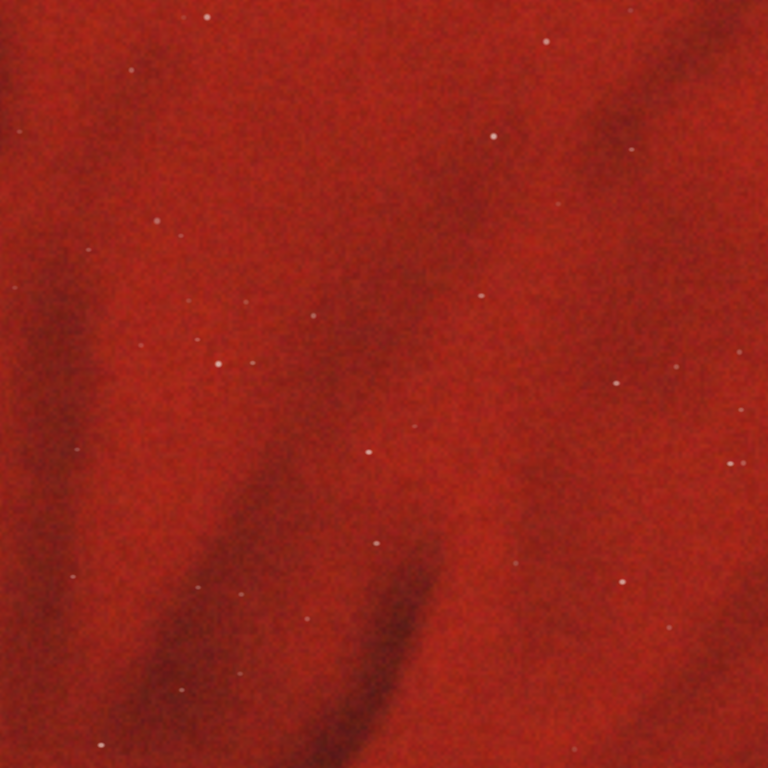
This texture is drawn by a WebGL 1 fragment shader. Its source:

```glsl
precision highp float;
// Soft red velvet lying in shallow diagonal folds, with fine nap and pale lint.
// Each fold is a bent line with an uneven soft falloff on its two sides; their
// shadows add up, value noise gives the nap and a jittered grid the lint.

uniform vec2 u_resolution;

const vec3 DEEP_RED = vec3(0.21, 0.075, 0.075);
const vec3 BRIGHT_RED = vec3(0.645, 0.150, 0.100);
const vec3 LINT = vec3(0.86, 0.70, 0.66);

float hash(vec2 p) {
    vec3 q = fract(p.xyx * vec3(0.1031, 0.1030, 0.0973));
    q += dot(q, q.yzx + 33.33);
    return fract((q.x + q.y) * q.z);
}

float valueNoise(vec2 p) {
    vec2 cell = floor(p);
    vec2 f = fract(p);
    f = f * f * (3.0 - 2.0 * f);
    float low = mix(hash(cell), hash(cell + vec2(1.0, 0.0)), f.x);
    float high = mix(hash(cell + vec2(0.0, 1.0)), hash(cell + 1.0), f.x);
    return mix(low, high, f.y);
}

// Noise centred on zero
float signedNoise(vec2 p, float frequency, float seed) {
    return valueNoise(p * frequency + seed) - 0.5;
}

// Shadow along a bent line; widths hold the falloff left and right of it
float fold(vec2 p, vec2 start, vec2 end, float bend, vec2 widths) {
    vec2 span = end - start;
    float size = length(span);
    vec2 dir = span / size;
    vec2 q = p - start;
    float t = dot(q, dir) / size;
    float across = dot(q, vec2(dir.y, -dir.x)) - bend * 4.0 * t * (1.0 - t);
    float width = across < 0.0 ? widths.x : widths.y;
    float ends = smoothstep(-0.3, 0.2, t) * (1.0 - smoothstep(0.75, 1.25, t));
    return ends * exp(-across * across / (width * width));
}

// Sum of all fold shadows
float drape(vec2 p) {
    float s = 0.0;
    // left side
    s += 0.15 * fold(p, vec2(0.04, 0.12), vec2(0.09, 0.68), 0.015, vec2(0.09, 0.045));
    s += 0.13 * fold(p, vec2(-0.01, 0.80), vec2(0.0, 1.0), 0.0, vec2(0.04));
    s += 0.05 * fold(p, vec2(0.11, 0.74), vec2(0.22, 0.95), -0.01, vec2(0.05, 0.04));
    s += 0.07 * fold(p, vec2(-0.05, 0.02), vec2(0.35, 0.10), 0.0, vec2(0.12));
    // long central diagonal
    s += 0.13 * fold(p, vec2(0.16, 0.06), vec2(0.37, 0.42), 0.0, vec2(0.035, 0.13));
    s += 0.09 * fold(p, vec2(0.42, 0.46), vec2(0.65, 0.86), 0.025, vec2(0.10, 0.055));
    // deep crease at the bottom
    s += 0.24 * fold(p, vec2(0.36, -0.08), vec2(0.55, 0.28), 0.035, vec2(0.065, 0.030));
    // right side
    s += 0.07 * fold(p, vec2(0.68, 0.14), vec2(0.70, 0.43), 0.0, vec2(0.03, 0.08));
    s += 0.09 * fold(p, vec2(0.78, 0.0), vec2(1.02, 0.27), 0.0, vec2(0.03, 0.07));
    s += 0.09 * fold(p, vec2(0.90, -0.05), vec2(1.05, 0.08), 0.0, vec2(0.04));
    s += 0.06 * fold(p, vec2(0.77, 0.46), vec2(0.92, 0.76), 0.0, vec2(0.11));
    s += 0.09 * fold(p, vec2(0.76, 0.78), vec2(0.97, 1.0), 0.0, vec2(0.05, 0.04));
    return s;
}

// Sparse tiny specks, one at most in each grid cell
float lint(vec2 p, float cells, float chance, float radius, float seed) {
    vec2 g = p * cells;
    vec2 cell = floor(g);
    vec2 key = cell + seed;
    vec2 centre = 0.15 + 0.7 * vec2(hash(key + 7.3), hash(key + 19.1));
    vec2 offset = (g - cell - centre) / cells;
    offset.y *= 1.0 + 0.4 * hash(key + 3.7);
    float present = step(hash(key + 41.9), chance);
    float strength = mix(0.35, 1.0, hash(key + 53.2));
    return present * strength * (1.0 - smoothstep(0.2 * radius, radius, length(offset)));
}

void main() {
    vec2 p = gl_FragCoord.xy / u_resolution;

    // Folds, gently warped
    vec2 warp = vec2(signedNoise(p, 7.0, 3.0), signedNoise(p, 7.0, 31.0));
    float red = 0.628 - drape(p + 0.025 * warp);
    red += 0.035 * signedNoise(p, 5.0, 11.0) + 0.025 * signedNoise(p, 22.0, 17.0);

    // Nap of the cloth
    red += 0.050 * signedNoise(p, 95.0, 5.0);
    red += 0.075 * signedNoise(p, 210.0, 23.0);
    float level = (red - DEEP_RED.r) / (BRIGHT_RED.r - DEEP_RED.r);
    vec3 colour = mix(DEEP_RED, BRIGHT_RED, clamp(level, 0.0, 1.12));
    colour.g += 0.040 * signedNoise(p, 150.0, 61.0);
    colour.b += 0.035 * signedNoise(p, 130.0, 83.0);

    // Lint: few clear specks, more faint ones
    float specks = lint(p, 9.0, 0.20, 0.0065, 2.0);
    specks = max(specks, 0.45 * lint(p, 14.0, 0.16, 0.0055, 70.0));
    gl_FragColor = vec4(mix(colour, LINT, specks), 1.0);
}
```
